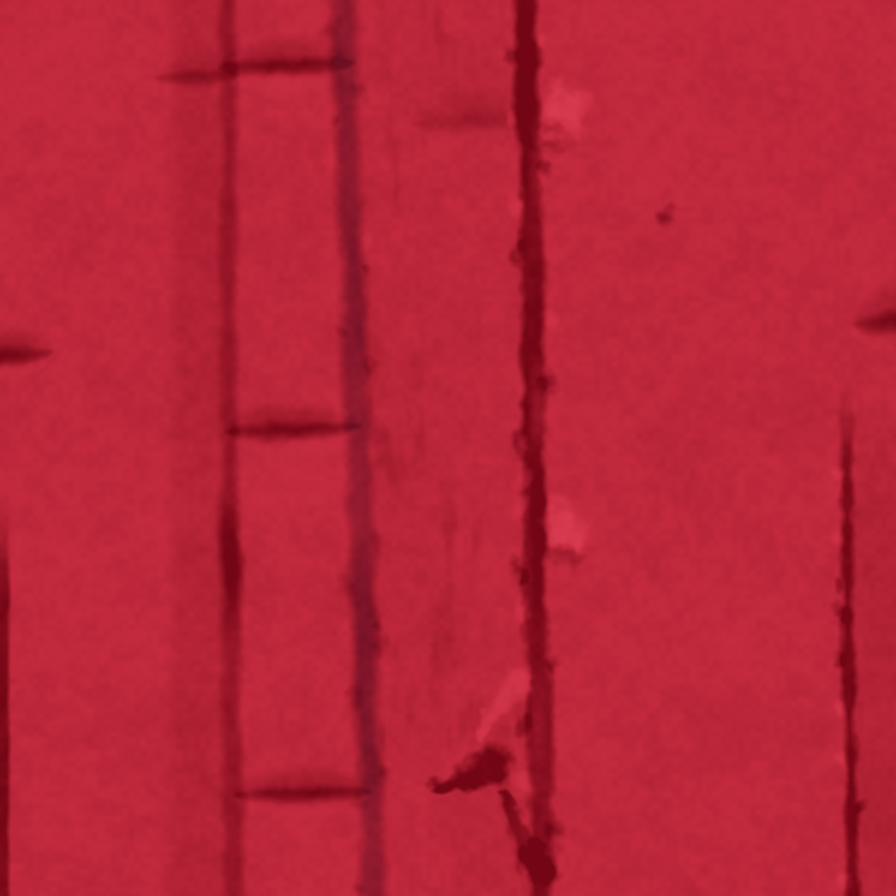
Write a three.js fragment shader that draws this texture.

```glsl
// Red painted boards with dark vertical grooves, slit dents and torn paint.
// A signed depth is summed from grooves, dents, flakes and grain, then
// mapped from pale chip through paint red to deep shadow.

#define PAINT vec3(0.766, 0.162, 0.243)
#define SHADOW vec3(0.475, 0.03, 0.09)
#define CHIP vec3(0.87, 0.25, 0.33)
#define PLUM vec3(0.455, 0.065, 0.145)
#define GRAIN 0.115
#define MOTTLE 0.17
#define EDGE_SOFT 0.0075
#define ROUGHNESS 0.009
#define RUNG_STEP 0.406

varying vec2 vUv;

float hash(vec2 p) {
  vec3 q = fract(vec3(p.xyx) * 0.1031);
  q += dot(q, q.yzx + 33.33);
  return fract((q.x + q.y) * q.z);
}

float noise(vec2 p) {
  vec2 cell = floor(p), f = fract(p);
  f = f * f * (3.0 - 2.0 * f);
  return mix(mix(hash(cell), hash(cell + vec2(1.0, 0.0)), f.x),
             mix(hash(cell + vec2(0.0, 1.0)), hash(cell + 1.0), f.x), f.y);
}

float fbm(vec2 p) {
  return 0.55 * noise(p) + 0.3 * noise(p * 2.1 + 7.3) + 0.15 * noise(p * 4.3 + 3.1);
}

// Centre line of a slightly wavering, leaning groove
float lineX(float y, float bottomX, float topX) {
  return mix(bottomX, topX, y) + 0.005 * (noise(vec2(y * 9.0, topX * 91.0)) - 0.5);
}

// Filled groove of the given half width, with an uneven soft rim
float groove(vec2 p, float midX, float halfWidth, float rough, float soft) {
  float d = abs(p.x - midX) + rough * (fbm(p * vec2(36.0, 30.0)) - 0.5);
  return 1.0 - smoothstep(halfWidth - soft, halfWidth + soft, d);
}

// Slit dent: dark lower lip, wide shade fading upward to an arched top
float dent(vec2 p, vec2 centre, float halfLength, float thick) {
  vec2 q = (p - centre) / vec2(halfLength, thick);
  q.y += 0.6 * (fbm(p * 30.0) - 0.5) - 0.2 * q.x;
  float taper = sqrt(max(0.0, 1.0 - q.x * q.x));
  float v = q.y / max(taper, 0.3);
  float core = smoothstep(-1.2, -0.3, v) * (1.0 - smoothstep(-0.2, 1.0, v));
  float shade = smoothstep(-0.6, 0.2, v) * (1.0 - smoothstep(1.0, 2.6, v));
  float rim = smoothstep(-2.4, -1.6, v) * (1.0 - smoothstep(-1.6, -1.0, v));
  return taper * (0.72 * core + 0.32 * shade - 0.08 * rim);
}

// Soft, irregular patch of paint
float blob(vec2 p, vec2 centre, vec2 size) {
  vec2 warp = vec2(fbm(p * 45.0), fbm(p * 45.0 + 17.0)) - 0.5;
  return 1.0 - smoothstep(0.1, 1.2, length((p - centre) / size + 1.6 * warp));
}

// Ragged tear between two points, narrowing to the first one
float tear(vec2 p, vec2 a, vec2 b, float width) {
  vec2 ab = b - a;
  p += 0.03 * (vec2(fbm(p * 38.0), fbm(p * 38.0 + 11.0)) - 0.5);
  float t = clamp(dot(p - a, ab) / dot(ab, ab), 0.0, 1.0);
  float d = length(p - a - ab * t) / (width * mix(0.45, 1.0, t));
  return 1.0 - smoothstep(0.3, 1.15, d);
}

// Small dark and pale flakes scattered down both sides of a groove
float flakes(vec2 p, float bottomX, float topX, float offset, float seed) {
  float sum = 0.0;
  for (int i = 0; i < 18; i++) {
    vec2 id = vec2(float(i), seed);
    float y = (float(i) + hash(id)) / 18.0;
    float side = hash(id + 5.7) < 0.55 ? -1.0 : 1.0;
    float size = mix(0.007, 0.015, hash(id + 11.3));
    vec2 centre = vec2(lineX(y, bottomX, topX) + side * offset, y);
    float tone = hash(id + 19.1) < 0.6 ? 0.6 : -0.4;
    sum += tone * blob(p, centre, size * vec2(1.0, 1.3));
  }
  return sum;
}

void main() {
  vec2 p = vUv;
  float leftX = lineX(p.y, 0.260, 0.254);
  float plumX = lineX(p.y, 0.419, 0.381);
  float deepX = lineX(p.y, 0.606, 0.588);
  float rightX = lineX(p.y, 0.951, 0.941);

  // Paint grain, broad mottle and faint upright wisps
  float depth = 0.06 + GRAIN * (noise(p * 150.0) - 0.5);
  depth += GRAIN * (noise(p * 70.0 + 9.0) - 0.5) + MOTTLE * (fbm(p * 11.0) - 0.5);
  float inner = smoothstep(plumX, plumX + 0.02, p.x) * (1.0 - smoothstep(deepX - 0.02, deepX, p.x));
  depth += inner * (0.045 + 0.22 * smoothstep(0.58, 0.85, fbm(p * vec2(32.0, 10.0))));

  // Worn shade beside the left groove and on the right-hand board
  depth += 0.16 * smoothstep(0.18, 0.205, p.x) * (1.0 - smoothstep(leftX, leftX + 0.015, p.x));
  float low = 1.0 - smoothstep(0.46, 0.58, p.y);
  depth += 0.17 * low * smoothstep(rightX, rightX + 0.012, p.x);

  // Grooves
  float leftDepth = 0.4 + 0.5 * exp(-pow((p.y - 0.38) / 0.06, 2.0));
  depth += leftDepth * groove(p, leftX, mix(0.012, 0.007, p.y), ROUGHNESS, EDGE_SOFT);
  float plum = groove(p, plumX, 0.0125, ROUGHNESS, 1.2 * EDGE_SOFT);
  depth += plum * (0.5 + 0.35 * noise(p * vec2(40.0, 14.0)));
  float streak = 0.6 + 0.5 * noise(p * vec2(70.0, 11.0));
  depth += streak * groove(p, deepX, 0.0125, ROUGHNESS * 1.5, 0.8 * EDGE_SOFT);
  depth += 0.95 * low * groove(p, rightX, 0.0065, ROUGHNESS * 1.3, 0.7 * EDGE_SOFT);
  depth += 0.9 * (1.0 - smoothstep(0.32, 0.46, p.y)) * groove(p, 0.002, 0.008, 0.004, 0.5 * EDGE_SOFT);

  // Rungs repeated up the narrow board, then the stray dents
  for (int i = 0; i < 3; i++) {
    float y = 0.115 + RUNG_STEP * float(i);
    float x = 0.5 * (lineX(y, 0.260, 0.254) + lineX(y, 0.419, 0.381));
    depth += dent(p, vec2(x, y), 0.078, 0.0145);
  }
  depth += 0.6 * dent(p, vec2(0.22, 0.915), 0.048, 0.012);
  depth += 0.4 * dent(p, vec2(0.53, 0.868), 0.07, 0.018);
  depth += dent(p, vec2(0.0, 0.605), 0.06, 0.014) + dent(p, vec2(1.01, 0.643), 0.06, 0.02);

  // Flakes along the rims, pale chips and the torn corner
  depth += flakes(p, 0.606, 0.588, 0.017, 3.0) + 0.5 * flakes(p, 0.419, 0.381, 0.016, 8.0);
  depth += low * flakes(p, 0.951, 0.941, 0.011, 14.0);
  for (int i = 0; i < 2; i++) {
    vec2 chip = vec2(0.632 - 0.006 * float(i), 0.408 + 0.465 * float(i));
    depth += 0.4 * blob(p, chip - vec2(0.006, 0.028), vec2(0.026, 0.018));
    depth -= 0.75 * blob(p, chip, vec2(0.026, 0.03));
  }
  depth += 0.95 * tear(p, vec2(0.485, 0.120), vec2(0.545, 0.145), 0.024);
  depth += 0.7 * tear(p, vec2(0.56, 0.110), vec2(0.60, 0.030), 0.020);
  depth -= 0.5 * tear(p, vec2(0.535, 0.180), vec2(0.578, 0.240), 0.020);
  depth += 0.6 * blob(p, vec2(0.746, 0.762), vec2(0.014, 0.016));

  // Depth to colour
  vec3 shadow = mix(SHADOW, PLUM, plum);
  vec3 colour = mix(PAINT, shadow, clamp(depth, 0.0, 1.08));
  colour = mix(colour, CHIP, clamp(-depth, 0.0, 0.9));
  gl_FragColor = vec4(colour, 1.0);
}
```
